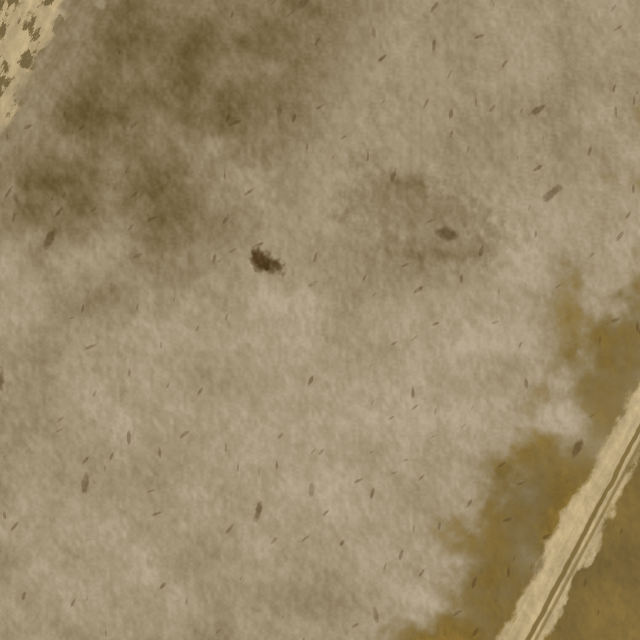
Reproduce this texture procedurally as a WebGL 1 fragment shader.

```glsl
precision highp float;
// Dry, pale ground seen from above, with a worn dark area and two slanted tracks.
// A dryness tone is summed from broad zones, cloudy noise and fine fibres, then
// coloured by a ramp; tracks, stones and scorched flecks are laid on top.
uniform vec2 u_resolution;

const vec3 PALE_SOIL = vec3(0.685, 0.627, 0.525);
const vec3 DARK_SOIL = vec3(0.405, 0.338, 0.200);
const vec3 OLIVE     = vec3(0.425, 0.345, 0.165);
const vec3 SAND      = vec3(0.750, 0.670, 0.510);
const vec3 SCORCH    = vec3(0.270, 0.190, 0.085);
const vec2 ALONG     = vec2(0.469, 0.883);  // direction of the tracks
const float PATH_LEFT  = 0.689;   // distances across the tracks
const float PATH_RIGHT = 0.746;
const float VERGE_EDGE = 0.555;
const float BANK_EDGE  = -0.372;
const float CLOUD_CONTRAST = 0.50;
const float MOTTLE_CONTRAST = 0.55;
const float GRAIN_CONTRAST = 0.32;

float hash(vec2 p) {
  return fract(sin(dot(p, vec2(127.1, 311.7))) * 43758.5453);
}

float noise(vec2 p) {
  vec2 i = floor(p), f = fract(p);
  f = f * f * (3.0 - 2.0 * f);
  return mix(mix(hash(i), hash(i + vec2(1.0, 0.0)), f.x),
             mix(hash(i + vec2(0.0, 1.0)), hash(i + 1.0), f.x), f.y);
}

// Layered noise centred on zero
float cloud(vec2 p) {
  float sum = 0.0, gain = 0.5;
  for (int i = 0; i < 5; i++) {
    sum += gain * (noise(p) - 0.5);
    p = mat2(0.8, 0.6, -0.6, 0.8) * p * 2.03 + 7.3;
    gain *= 0.55;
  }
  return sum;
}

mat2 turn(float a) {
  return mat2(cos(a), -sin(a), sin(a), cos(a));
}

// Soft ellipse with a ragged rim
float blot(vec2 p, vec2 centre, vec2 radii, float angle) {
  vec2 q = turn(angle) * (p - centre) / radii;
  return 1.0 - smoothstep(0.5, 1.25, length(q) + 1.3 * cloud(p * 70.0));
}

// Sparse elongated marks, one candidate per grid cell
float flecks(vec2 p, float cells, float chance, vec2 radii, float angle) {
  float mark = 0.0;
  vec2 home = floor(p * cells);
  for (int y = -1; y <= 1; y++) {
    for (int x = -1; x <= 1; x++) {
      vec2 cell = home + vec2(float(x), float(y));
      vec2 centre = (cell + vec2(hash(cell + 3.7), hash(cell + 9.1))) / cells;
      float size = 0.5 + 0.7 * hash(cell + 17.3);
      float tilt = angle + 1.4 * (hash(cell + 5.9) - 0.5);
      float present = step(1.0 - chance, hash(cell + 23.9));
      mark = max(mark, present * size * blot(p, centre, radii * size, tilt));
    }
  }
  return mark;
}

void main() {
  vec2 p = gl_FragCoord.xy / u_resolution;
  float across = dot(p, vec2(ALONG.y, -ALONG.x));
  vec2 track = vec2(across, dot(p, ALONG));

  float broad = cloud(p * 5.0 + 2.0);
  float mottle = cloud(p * 17.0 + 11.0);
  float ragged = 0.12 * broad + 0.09 * mottle;
  float edgeWear = 0.035 * cloud(track * vec2(45.0, 30.0));

  // Fine fibres: mostly upright, crossed by slanted strands
  float grain = noise(p * vec2(190.0, 85.0)) - 0.5;
  grain += noise(turn(0.6) * p * vec2(150.0, 75.0) + 31.0) - 0.5;
  grain += 0.7 * (noise(p * 260.0 + 57.0) - 0.5);
  float streak = cloud(track * vec2(110.0, 12.0));

  // Broad zones of wear
  float worn = smoothstep(0.42, 0.84, p.y + 2.0 * ragged)
             * (1.0 - smoothstep(-0.06, 0.13, across + 1.6 * ragged));
  worn = max(worn, 0.55 * blot(p, vec2(0.66, 0.66), vec2(0.14, 0.06), -0.3));
  float verge = smoothstep(-0.03, 0.07, across - VERGE_EDGE + 2.2 * ragged);
  float grass = smoothstep(-0.004, 0.006, across - PATH_RIGHT + edgeWear);
  float sideTrack = 1.0 - smoothstep(0.0, 0.05, across + 0.335 + edgeWear);

  float tone = 0.17 + 0.50 * worn + 0.10 * smoothstep(0.15, 0.55, p.y) * (1.0 - p.x);
  tone += CLOUD_CONTRAST * broad + MOTTLE_CONTRAST * (0.8 + 0.7 * worn) * mottle;
  tone = mix(tone, 0.40 + 0.5 * streak, 0.75 * sideTrack);
  tone += GRAIN_CONTRAST * 0.5 * grain;
  vec3 colour = mix(PALE_SOIL, DARK_SOIL, clamp(tone, -0.12, 1.15));

  // Olive growth beside and beyond the path
  float growth = verge * clamp(0.72 + 1.0 * mottle + 0.7 * broad, 0.0, 1.0);
  vec3 olive = OLIVE * (1.08 + 0.5 * mottle + 0.10 * grain);
  colour = mix(colour, olive, max(growth, 0.85 * grass));

  // Scorched patches, small flecks and pale stones
  float scorch = blot(p, vec2(0.414, 0.590), vec2(0.028, 0.017), -0.55);
  scorch = max(scorch, 0.55 * blot(p, vec2(0.697, 0.635), vec2(0.020, 0.010), -0.3));
  scorch = max(scorch, 0.5 * flecks(p, 9.0, 0.22, vec2(0.016, 0.006), 1.2));
  scorch = max(scorch, 0.4 * flecks(p, 32.0, 0.20, vec2(0.008, 0.0025), 1.0));
  colour = mix(colour, SCORCH, scorch * (0.75 + 0.25 * grain));
  float stones = flecks(p + 4.0, 11.0, 0.22, vec2(0.016, 0.012), 0.8);
  colour = mix(colour, PALE_SOIL, 0.65 * stones * worn);

  // Sandy path with two ruts, and the broken bank in the far corner
  float path = smoothstep(-0.006, 0.006, across - PATH_LEFT + edgeWear) * (1.0 - grass);
  float ruts = smoothstep(0.005, 0.002, abs(across - 0.728 + 0.15 * edgeWear));
  ruts = max(ruts, 0.7 * smoothstep(0.004, 0.001, abs(across - 0.739)));
  float bank = 1.0 - smoothstep(-0.012, 0.012, across - BANK_EDGE + 1.5 * edgeWear);
  float shade = smoothstep(0.03, 0.16, cloud(track * vec2(75.0, 38.0) + 5.0));
  vec3 sand = SAND * (1.0 + 0.25 * streak + 0.07 * grain);
  colour = mix(colour, mix(sand, OLIVE, 0.75 * ruts), 0.92 * path);
  colour = mix(colour, mix(sand, DARK_SOIL, 0.85 * shade), 0.9 * bank);

  gl_FragColor = vec4(clamp(colour, 0.0, 1.0), 1.0);
}
```
